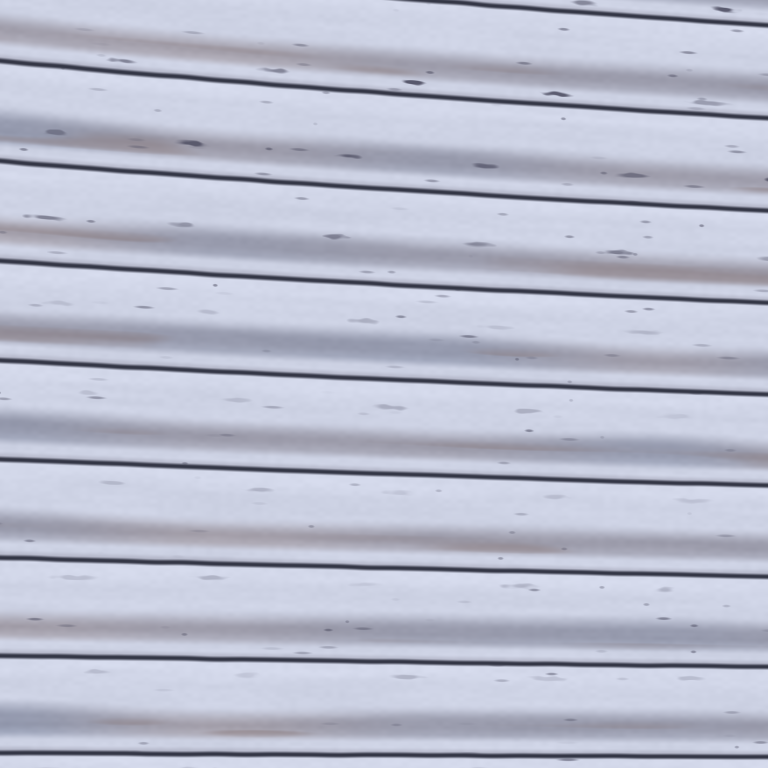
Give the GLSL for this texture, as a Shadertoy shader.

```glsl
#define PITCH_LEFT 0.129
#define PITCH_RIGHT 0.1191
#define BOTTOM_LEFT 0.0195
#define BOTTOM_RIGHT 0.0143
#define BOW 0.005
#define SEAM_WIDTH 0.040
#define DASH_SPACING 0.192
#define DASH_LENGTH 0.024
#define DASH_HEIGHT 0.0036
#define SPECK_DENSITY 0.07
#define GRAIN 0.018

const vec3 LIGHT = vec3(0.805, 0.825, 0.895);
const vec3 MIDTONE = vec3(0.70, 0.71, 0.78);
const vec3 SHADE = vec3(0.61, 0.61, 0.67);
const vec3 SEAM = vec3(0.20, 0.21, 0.27);
const vec3 SCUFF = vec3(0.29, 0.29, 0.37);
const vec3 RUST = vec3(0.52, 0.45, 0.45);

float hash(vec2 p) {
    vec3 q = fract(p.xyx * 0.1031);
    q += dot(q, q.yzx + 33.33);
    return fract((q.x + q.y) * q.z);
}

float noise(vec2 p) {
    vec2 i = floor(p), f = fract(p);
    f = f * f * (3.0 - 2.0 * f);
    return mix(mix(hash(i), hash(i + vec2(1, 0)), f.x),
               mix(hash(i + vec2(0, 1)), hash(i + vec2(1, 1)), f.x), f.y);
}

// Slat coordinate: the whole part counts slats upward, the fraction runs up one slat
float slatCoord(vec2 p, float pitch) {
    float y = p.y + BOW * 4.0 * p.x * (1.0 - p.x) * p.y;
    float k = (y - mix(BOTTOM_LEFT, BOTTOM_RIGHT, p.x)) / pitch;
    return k + 0.0022 * k * (8.0 - k);
}

// Colour of the rolled metal from the lower seam (t = 0) to the upper one (t = 1)
vec3 slatProfile(float t, float wear) {
    float groove = smoothstep(0.13, 0.23, t) * (1.0 - smoothstep(0.33, 0.54, t + 0.05 * wear));
    float lowerGroove = 1.0 - smoothstep(0.20, 0.31, t);
    vec3 c = mix(LIGHT, SHADE, groove * (1.0 - 0.3 * lowerGroove));
    c = mix(c, MIDTONE, 0.8 * (1.0 - smoothstep(0.03, 0.09, t)));
    c += 0.025 * smoothstep(0.72, 0.92, t);
    return c + groove * wear * vec3(0.035, 0.012, -0.01);
}

// Evenly spaced rub marks, sliding down the slats towards the top
float rubMarks(float x, float t, float row, float pitch) {
    float u = x / DASH_SPACING + hash(vec2(row + 20.0, 3.0));
    vec2 id = vec2(floor(u) + 40.0, row + 10.0);
    float centre = max(0.12, 0.85 - 0.0148 * row * row);
    vec2 d = vec2((fract(u) - 0.5 + 0.12 * (hash(id) - 0.5)) * DASH_SPACING,
                  (t - centre - 0.04 * (hash(id + 7.0) - 0.5)) * pitch);
    float size = mix(0.65, 1.15, hash(id + 13.0));
    float r = length(d / vec2(DASH_LENGTH * size, DASH_HEIGHT));
    r += 0.7 * (noise(vec2(x * 90.0, t * 30.0 + row * 9.0)) - 0.5);
    float strength = mix(0.28, 0.95, smoothstep(3.5, 6.5, row));
    return (1.0 - smoothstep(0.35, 1.15, r)) * strength * mix(0.35, 1.0, hash(id + 29.0));
}

// Sparse small chips and scratches on a jittered grid
float specks(float x, float k, float pitch) {
    float mark = 0.0;
    for (int i = 0; i < 3; i++) {
        float layer = float(i);
        vec2 cells = vec2(13.0 + 5.0 * layer, 4.0 + layer);
        vec2 g = vec2(x, k + 2.0) * cells + layer * 17.3;
        vec2 id = floor(g);
        vec2 jitter = 0.3 + 0.4 * vec2(hash(id + 3.0), hash(id + 11.0));
        vec2 d = (fract(g) - jitter) / cells * vec2(1.0, pitch);
        float len = mix(0.003, 0.015, hash(id + 19.0));
        float r = length(d / vec2(len, 0.0022));
        float present = step(1.0 - SPECK_DENSITY, hash(id + 31.0));
        mark = max(mark, present * (1.0 - smoothstep(0.3, 1.2, r)) * hash(id + 43.0));
    }
    return mark;
}

void mainImage(out vec4 fragColor, in vec2 fragCoord) {
    vec2 p = fragCoord / iResolution.xy;
    float pitch = mix(PITCH_LEFT, PITCH_RIGHT, p.x);
    float pixel = 1.0 / (iResolution.y * pitch);
    float k = slatCoord(p, pitch);
    float row = floor(k), t = fract(k);

    // Metal with slow stains and fine streaks along the slats
    float wear = noise(vec2(p.x * 3.5, row * 5.7 + 60.0)) * 2.0 - 1.0;
    vec3 col = slatProfile(t, wear);
    float streak = noise(vec2(p.x * 7.0, k * 14.0 + 50.0)) - 0.5;
    float grain = noise(p * vec2(110.0, 190.0)) - 0.5;
    col += streak * 0.022 + grain * GRAIN;

    // Rust settling in the groove
    float band = smoothstep(0.15, 0.24, t) * (1.0 - smoothstep(0.28, 0.42, t));
    float rust = smoothstep(0.66, 0.92, noise(vec2(p.x * 6.0 + 4.0, k * 9.0 + 80.0)));
    col = mix(col, RUST, 0.4 * rust * band);

    // Rub marks and chips
    col = mix(col, SCUFF, rubMarks(p.x, t, row, pitch));
    col = mix(col, SCUFF, 0.55 * specks(p.x, k, pitch));

    // Dark seam between slats
    float wobble = 0.008 * (noise(vec2(p.x * 25.0, floor(k + 0.5) * 3.1 + 30.0)) - 0.5);
    float d = abs(fract(k + 0.5) - 0.5 + wobble);
    float seam = 1.0 - smoothstep(SEAM_WIDTH * 0.12, SEAM_WIDTH + 0.3 * pixel, d);
    col = mix(col, SEAM, seam);

    fragColor = vec4(clamp(col, 0.0, 1.0), 1.0);
}
```
